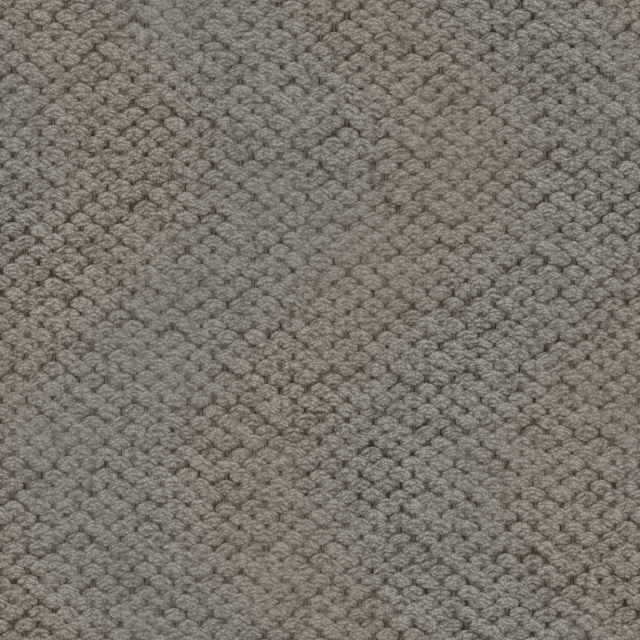
Write a three.js fragment shader that draws this texture.

```glsl
varying vec2 vUv;

vec2 hash2(vec2 c) {
  vec2 k = vec2(dot(c, vec2(127.1, 311.7)), dot(c, vec2(269.5, 183.3)));
  return fract(sin(k) * 43758.545);
}

// Distance to the nearest scattered point
float cellular(vec2 p) {
  vec2 cell = floor(p);
  float nearest = 2.0;
  for (int j = -1; j <= 1; j++) {
    for (int i = -1; i <= 1; i++) {
      vec2 c = cell + vec2(float(i), float(j));
      nearest = min(nearest, length(c + hash2(c) - p));
    }
  }
  return nearest;
}

// Broad, seamless drift across the cloth
float drift(vec2 uv) {
  vec2 t = 6.28319 * uv;
  return 0.45 * sin(t.x + 1.3 * sin(t.y) + 2.4)
       + 0.35 * sin(2.0 * t.y - t.x + 0.8 * sin(2.0 * t.x))
       + 0.30 * sin(3.0 * t.x + 2.0 * t.y + sin(3.0 * t.y));
}

void main() {
  vec2 grid = vec2(24.0, 60.0);
  vec2 t = 6.28319 * vUv;
  vec2 p = vUv * grid;
  p += vec2(0.03, 0.08) * sin(vec2(5.0, 7.0) * t.yx + 2.0 * sin(3.0 * t));

  // Staggered yarn bumps: keep the highest one
  float height = 0.0;
  vec2 local = vec2(0.0);
  vec2 seed = vec2(0.0);
  for (int j = -1; j <= 1; j++) {
    float row = floor(p.y) + float(j);
    float stagger = 0.5 * mod(row, 2.0);
    for (int i = -1; i <= 1; i++) {
      float col = floor(p.x - stagger) + float(i);
      vec2 rnd = hash2(mod(vec2(col, row), grid));
      vec2 center = vec2(col + 0.5 + stagger, row + 0.5) + (rnd - 0.5) * vec2(0.10, 0.36);
      vec2 d = (p - center) / (vec2(0.52, 0.88) * (0.92 + 0.16 * rnd.y));
      d.y += (rnd.x - 0.5) * 0.25 * d.x;
      float dome = 1.0 - pow(abs(d.x), 1.8) - d.y * d.y;
      if (dome > height) {
        height = dome;
        local = d;
        seed = rnd;
      }
    }
  }

  // Arched strands on each bump, with finer fuzz
  float arch = local.y + 0.50 * abs(local.x) + 0.7 * (seed.y - 0.5) * local.x;
  float strands = cellular(vec2(local.x * 1.5, arch * 2.8) + seed * 40.0);
  float fuzz = cellular(p * vec2(9.0, 3.8));
  float warp = cellular(p * vec2(12.0, 1.1));

  float patches = drift(vUv);
  float relief = smoothstep(0.10, 0.65, height);
  float gap = 1.0 - smoothstep(0.10, 0.38, height);

  // Relief, soft light from above, and warp threads inside the gaps
  float tone = 0.38 + 0.31 * relief + 0.11 * local.y;
  tone += 0.70 * (0.45 - strands) * (0.5 + 0.5 * relief);
  tone += 0.45 * (0.45 - fuzz) + 0.12 * (seed.x - 0.5);
  tone = mix(tone, 0.02 + 0.9 * (0.55 - warp), 0.85 * gap);
  tone = mix(0.64, tone, 1.05 + 0.20 * patches) - 0.015 * patches;

  vec3 shadow = vec3(0.27, 0.24, 0.20);
  vec3 wool = vec3(0.60, 0.58, 0.54);
  vec3 color = mix(shadow, wool, clamp(tone, -0.15, 1.15));
  color += vec3(0.003, -0.001, -0.002) * sin(t.x * 2.0 + 2.0 * sin(t.y) + 1.0);
  gl_FragColor = vec4(color, 1.0);
}
```
